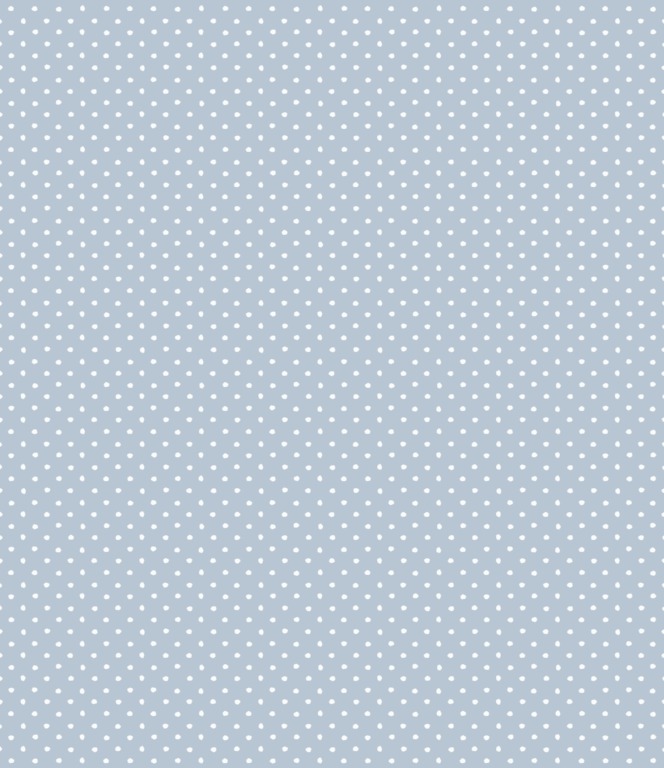
Give the GLSL for this pattern, as a Shadertoy shader.

```glsl
// Small hand-drawn white polka dots in a staggered grid on dusty blue
float hash(vec2 p) {
    vec3 q = fract(vec3(p.xyx) * 0.1031);
    q += dot(q, q.yzx + 33.33);
    return fract((q.x + q.y) * q.z);
}

// Distance to an uneven oval; its shape depends on the column motif
float unevenDot(vec2 p, float motif, float seed) {
    bool tall = motif == 1.0;
    vec2 radii = tall ? vec2(0.0030, 0.0036) : vec2(0.0036, 0.0031);
    float tilt = tall ? 0.15 : 0.6 * (hash(vec2(motif, 7.0)) - 0.5);
    p = mat2(cos(tilt), -sin(tilt), sin(tilt), cos(tilt)) * p;
    float angle = atan(p.y, p.x + 1e-6);
    float wobble = 1.0 + 0.05 * sin(3.0 * angle + 6.28 * seed)
                       + 0.03 * sin(5.0 * angle + 2.0 * motif);
    return (length(p / radii) - wobble) * min(radii.x, radii.y);
}

void mainImage(out vec4 fragColor, in vec2 fragCoord) {
    vec2 p = fragCoord / iResolution.y;
    vec2 pitch = vec2(0.03095, 0.0306);
    vec2 grid = (p - vec2(0.0146, 0.0091)) / pitch;

    // Two interleaved lattices, shifted by half a step
    float dist = 1.0;
    for (int i = 0; i < 2; i++) {
        vec2 shift = vec2(0.5 * float(i));
        vec2 center = floor(grid - shift + 0.5) + shift;
        vec2 id = floor(2.0 * center + 0.5);
        float motif = mod(id.x, 5.0);
        vec2 cell = vec2(motif, mod(id.y, 12.0)) + 3.0;
        vec2 jitter = vec2(hash(cell + 11.0), hash(cell + 29.0)) - 0.5;
        vec2 local = (grid - center) * pitch - jitter * vec2(0.0012, 0.0020);
        dist = min(dist, unevenDot(local, motif, hash(cell)));
    }

    float edge = 0.9 / iResolution.y;
    float cover = 1.0 - smoothstep(-edge, edge, dist);
    vec3 color = mix(vec3(0.722, 0.777, 0.828), vec3(0.98, 0.985, 0.985), cover);
    fragColor = vec4(color, 1.0);
}
```
